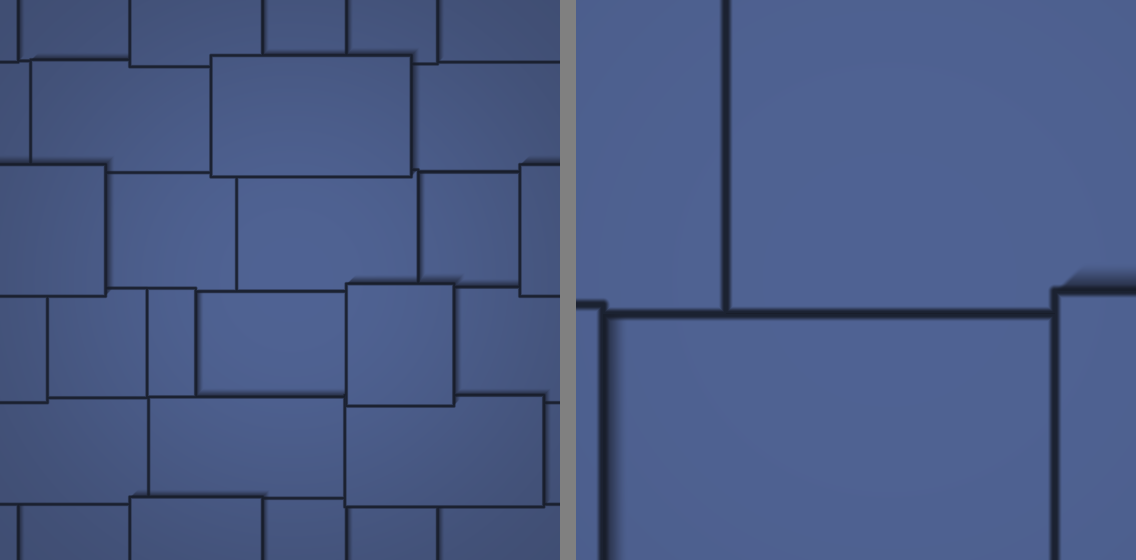
Left, the full canvas; right, a detail of the centre.
Reproduce this pattern procedurally as a WebGL 1 fragment shader.

```glsl
precision highp float;
// A wall of smooth blue blocks in five uneven courses, seen face on.
// Every block is a jittered rectangle with its own height; higher blocks
// overlap lower ones and cast short soft shadows up and to the right.

uniform vec2 u_resolution;

const float ROWS = 5.0;
const float ROW_SHIFT = 0.48;

float hash(vec2 p) {
  return fract(sin(dot(p, vec2(127.1, 311.7))) * 4375.85);
}

// Height of the lower edge of a course.
float rowEdge(float row) {
  float jitter = hash(vec2(mod(row, ROWS), 7.3)) - 0.5;
  return (row + ROW_SHIFT + 0.16 * jitter) / ROWS;
}

// Blocks in a course: three to five.
float columnCount(float row) {
  return 3.0 + mod(mod(row, ROWS) * 2.0, 3.0);
}

float rowPhase(float row) {
  return hash(vec2(mod(row, ROWS), 2.9));
}

// Left edge of a block; fuller courses vary more in width.
float columnEdge(float row, float column) {
  float count = columnCount(row);
  float jitter = hash(vec2(mod(column, count) + 3.7, mod(row, ROWS) + 11.2)) - 0.5;
  return (column - rowPhase(row) + (count - 2.6) * 0.35 * jitter) / count;
}

// Finds a block near p: its corners (xy low, zw high) and its height.
vec4 blockNear(vec2 p, vec2 offset, out float height) {
  float row = floor(p.y * ROWS - ROW_SHIFT) + offset.y;
  float count = columnCount(row);
  float column = floor(p.x * count + rowPhase(row)) + offset.x;
  height = hash(vec2(mod(column, count) * 1.7 + 5.1, mod(row, ROWS) * 2.3 + 1.9));
  float rise = mix(-0.003, 0.012, height);
  vec2 grow = vec2(0.25 * rise, rise);
  vec2 low = vec2(columnEdge(row, column), rowEdge(row)) - grow;
  vec2 high = vec2(columnEdge(row, column + 1.0), rowEdge(row + 1.0)) + grow;
  return vec4(low, high);
}

// Signed distance to a rectangle, negative inside.
float rectDistance(vec2 p, vec4 rect) {
  vec2 d = max(rect.xy - p, p - rect.zw);
  return length(max(d, 0.0)) + min(max(d.x, d.y), 0.0);
}

// Shadow of a rectangle swept along the diagonal, fading with distance.
float sweptShadow(vec2 p, vec4 rect, float reach) {
  vec2 fromHigh = p - rect.zw;
  vec2 fromLow = p - rect.xy;
  float enter = max(fromHigh.x, fromHigh.y);
  float leave = min(fromLow.x, fromLow.y);
  float inside = smoothstep(-0.001, 0.004, leave - max(enter, 0.0));
  return inside * (1.0 - smoothstep(0.0, reach, enter));
}

void main() {
  vec2 p = gl_FragCoord.xy / u_resolution;
  float height;

  // Highest block covering this point; -1 is the open joint.
  float top = -1.0;
  for (int y = -1; y <= 1; y++) {
    for (int x = -1; x <= 1; x++) {
      vec4 rect = blockNear(p, vec2(float(x), float(y)), height);
      if (rectDistance(p, rect) < 0.0) top = max(top, height);
    }
  }

  // Outlines and shadows of the blocks at or above that height.
  float line = 0.0;
  float shadow = 0.0;
  for (int y = -1; y <= 1; y++) {
    for (int x = -1; x <= 1; x++) {
      vec4 rect = blockNear(p, vec2(float(x), float(y)), height);
      float drop = height - top;
      if (drop > -0.0001) {
        float d = abs(rectDistance(p, rect));
        line = max(line, 1.0 - smoothstep(0.0008, 0.0046, d));
      }
      if (drop > 0.15) {
        float reach = 0.011 + 0.011 * min(drop, 1.0);
        shadow = max(shadow, sweptShadow(p, rect, reach));
      }
    }
  }

  // Broad light, brightest in the middle of the wall.
  float falloff = smoothstep(0.05, 0.75, length(p - vec2(0.52, 0.5)));
  vec3 face = mix(vec3(0.31, 0.385, 0.575), vec3(0.25, 0.305, 0.45), falloff);
  vec3 joint = vec3(0.13, 0.155, 0.23);

  vec3 color = top < 0.0 ? joint : face;
  color = mix(color, joint, 0.85 * shadow);
  color = mix(color, vec3(0.09, 0.11, 0.16), 0.92 * line);
  gl_FragColor = vec4(color, 1.0);
}
```
